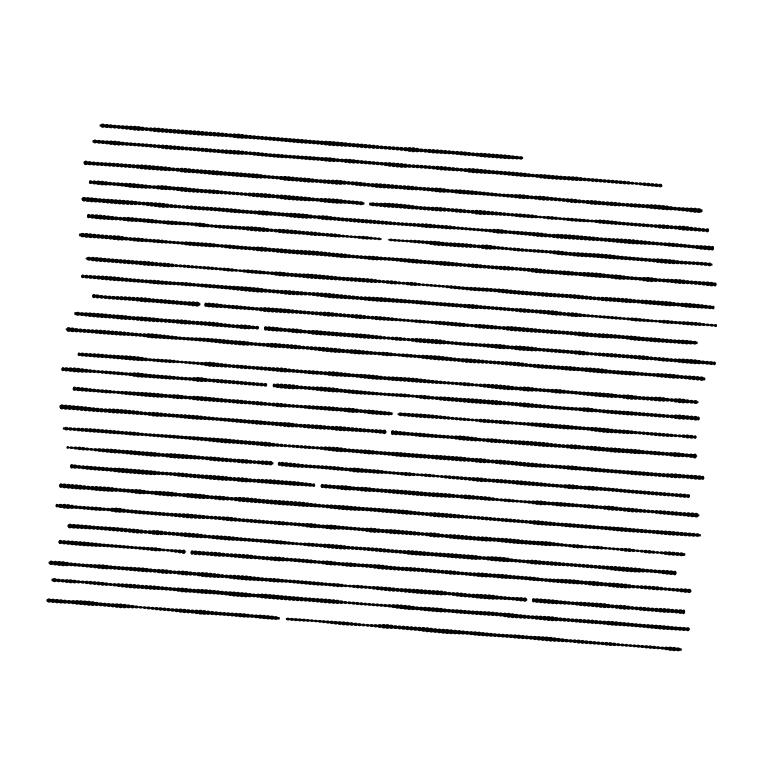
This pattern is drawn by a WebGL 1 fragment shader. Its source:

```glsl
precision highp float;

uniform vec2 u_resolution;

const float ROWS = 26.0;
const float TILT = 0.0777;
const float TOP_ROW = 0.3065;
const float ROW_STEP = 0.02488;
const float BEAD_STEP = 0.0052;
const vec3 PAPER = vec3(1.0);
const vec3 INK = vec3(0.01);

float hash(vec2 p) {
  vec3 q = fract(p.xyx * vec3(0.1031, 0.1030, 0.0973));
  q += dot(q, q.yzx + 33.33);
  return fract((q.x + q.y) * q.z);
}

float noise(float x, float seed) {
  float cell = floor(x);
  float t = fract(x);
  t = t * t * (3.0 - 2.0 * t);
  return mix(hash(vec2(cell, seed)), hash(vec2(cell + 1.0, seed)), t);
}

// Rotate so that x runs along the strokes and y across them.
vec2 tilted(vec2 p, float angle) {
  float c = cos(angle);
  float s = sin(angle);
  return vec2(c * p.x - s * p.y, s * p.x + c * p.y);
}

// Beaded pen pressure: fine dots, short swells and slow thinning.
float strokeHalfWidth(float along, float row) {
  float bead = abs(cos(3.14159 * along / BEAD_STEP + 6.0 * hash(vec2(row, 5.0))));
  float swell = noise(along * 75.0 + 100.0, row + 40.0);
  float thinning = smoothstep(0.6, 0.95, noise(along * 11.0 + 50.0, row + 80.0));
  return 0.0015 + 0.0008 * bead + 0.001 * swell - 0.0007 * thinning;
}

// How far a point lies beyond the ragged ends or inside the pen lift.
float overshoot(float along, float row) {
  float inset = 0.035 * pow(hash(vec2(row, 11.0)), 14.0);
  float left = -0.418 + 0.02 * hash(vec2(row, 1.0)) + inset;
  float right = 0.427 - 0.02 * hash(vec2(row, 2.0)) - inset;
  right -= 0.25 * pow(0.3, row);
  float beyond = max(left - along, along - right);

  float lifted = step(hash(vec2(row, 3.0)), 0.3);
  float liftCenter = mix(-0.28, 0.28, hash(vec2(row, 4.0)));
  float insideLift = lifted * (0.0055 - abs(along - liftCenter));
  return max(max(beyond, insideLift), 0.0);
}

// Signed distance to the stroke of one row.
float strokeDistance(vec2 p, float row) {
  float lift = 0.0065 * pow(hash(vec2(row, 7.0)), 2.0);
  float wobble = 0.0006 * (noise(p.x * 30.0 + 70.0, row + 120.0) - 0.5);
  float center = TOP_ROW - row * ROW_STEP + lift + wobble;
  vec2 offset = vec2(overshoot(p.x, row), p.y - center);
  return length(offset) - strokeHalfWidth(p.x, row);
}

void main() {
  float side = min(u_resolution.x, u_resolution.y);
  vec2 p = tilted((gl_FragCoord.xy - 0.5 * u_resolution) / side, TILT);

  // Row jitter only moves upward, so the cell is biased the same way.
  float row = floor((TOP_ROW - p.y) / ROW_STEP + 0.63);
  float inRows = step(0.0, row) * step(row, ROWS - 1.0);
  float d = strokeDistance(p, clamp(row, 0.0, ROWS - 1.0));
  float coverage = inRows * clamp(0.5 - d * side, 0.0, 1.0);

  gl_FragColor = vec4(mix(PAPER, INK, coverage), 1.0);
}
```
